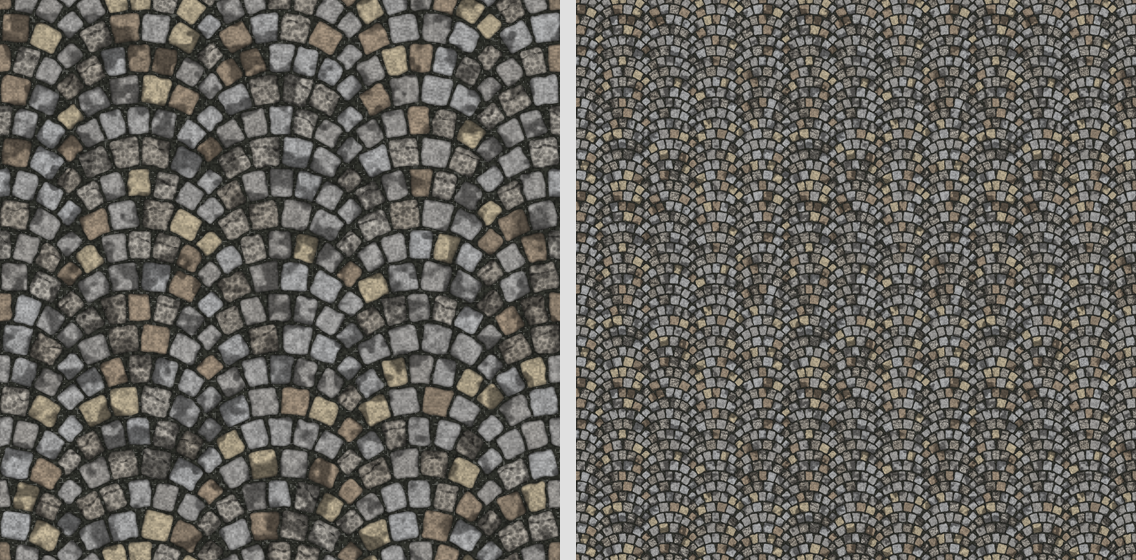
Left, the tile; right, the same tile 3 across and 3 down.
Write a WebGL 1 fragment shader that draws this texture.

```glsl
precision highp float;
// Weathered granite setts laid in four columns of stacked arcs.
// Each arc holds five or six rotated rounded boxes; the nearest box gives
// the joint, and wrapping noise adds grain, grime and chipped faces.
uniform vec2 u_resolution;

const float COLUMNS = 4.0;
const float ROWS = 18.0;
const float CREST_SHIFT = 0.13;    // height of the first crest, in rows
const float RADIUS = 0.177;        // arc radius
const float SWEEP = 1.5708;        // angle covered by one arc
const float GAP = 0.0029;          // half width of a joint
const float CORNER = 0.0075;

float hash(vec2 p) {
  return fract(sin(dot(p, vec2(127.1, 311.7))) * 43758.55);
}

// Value noise that wraps after a whole number of cells.
float noise(vec2 uv, vec2 cells) {
  vec2 p = uv * cells, i = floor(p), f = fract(p);
  f = f * f * (3.0 - 2.0 * f);
  vec2 a = mod(i, cells), b = mod(i + 1.0, cells);
  return mix(mix(hash(a), hash(vec2(b.x, a.y)), f.x),
             mix(hash(vec2(a.x, b.y)), hash(b), f.x), f.y);
}

// Wrapping cellular noise: distance to the nearest scattered point.
float cellular(vec2 uv, float cells) {
  vec2 p = uv * cells, i = floor(p);
  float nearest = 2.0;
  for (int y = -1; y <= 1; y++) {
    for (int x = -1; x <= 1; x++) {
      vec2 c = i + vec2(float(x), float(y)), w = mod(c, cells);
      vec2 point = c + vec2(hash(w), hash(w + 57.3));
      nearest = min(nearest, distance(p, point));
    }
  }
  return nearest;
}

float roundedBox(vec2 p, vec2 halfSize, float corner) {
  vec2 q = abs(p) - halfSize + corner;
  return length(max(q, 0.0)) + min(max(q.x, q.y), 0.0) - corner;
}

// Signed distance to the nearest stone, with its local position and seed.
float nearestStone(vec2 p, out vec2 local, out vec2 seed) {
  float first = 1.0, second = 1.0;
  local = vec2(0.0);
  seed = vec2(0.0);
  float baseColumn = floor(p.x * COLUMNS + 0.5);
  for (int c = 0; c <= 1; c++) {
    float column = baseColumn + float(c);
    float dx = p.x - column / COLUMNS;
    float s = clamp(dx / RADIUS, -0.85, 0.85);
    float drop = RADIUS * (1.0 - sqrt(1.0 - s * s));
    float baseRow = floor((p.y + drop) * ROWS - CREST_SHIFT + 0.5);
    for (int r = -1; r <= 1; r++) {
      float row = baseRow + float(r);
      float count = 6.0 - mod(row, 2.0);
      float stepAngle = SWEEP / count;
      float middle = floor((asin(s) + SWEEP * 0.5) / stepAngle + 0.5);
      middle = clamp(middle, 1.0, count - 2.0);
      for (int k = -1; k <= 1; k++) {
        float index = middle + float(k);
        vec2 id = vec2(mod(column, COLUMNS) * 7.0 + index, mod(row, ROWS) + 3.0);
        float vary = hash(id + 11.7) - 0.5, skew = hash(id + 29.1) - 0.5;
        float angle = index * stepAngle - SWEEP * 0.5 + vary * 0.035;
        vec2 normal = vec2(sin(angle), cos(angle));
        vec2 center = RADIUS * (normal - vec2(0.0, 1.0));
        center.y += (row + CREST_SHIFT) / ROWS;
        vec2 rel = vec2(dx, p.y) - center;
        float turn = angle + skew * 0.13;
        vec2 q = vec2(dot(rel, vec2(cos(turn), -sin(turn))),
                      dot(rel, vec2(sin(turn), cos(turn))));
        float halfWidth = index < 0.5 ? 0.0198 : RADIUS * stepAngle * 0.5 - GAP;
        vec2 halfSize = vec2(halfWidth + skew * 0.0015,
                             0.5 / ROWS * normal.y - GAP + vary * 0.0015);
        halfSize.x += q.y * vary * 0.16;
        float d = roundedBox(q, halfSize, CORNER);
        if (d < first) {
          second = first;
          first = d;
          local = q;
          seed = id;
        } else {
          second = min(second, d);
        }
      }
    }
  }
  return max(first, (first - second) * 0.5 + GAP * 0.8);
}

// Granite tint: mostly greys, with some tan and brown stones.
vec3 stoneTint(float kind, float shade) {
  vec3 tint = mix(vec3(0.54, 0.53, 0.515), vec3(0.60, 0.605, 0.61), shade);
  if (kind < 0.20) tint = mix(vec3(0.50, 0.45, 0.39), vec3(0.57, 0.51, 0.44), shade);
  if (kind < 0.09) tint = vec3(0.65, 0.605, 0.51);
  return tint;
}

void main() {
  vec2 uv = gl_FragCoord.xy / u_resolution;
  vec2 wobble = vec2(noise(uv, vec2(73.0)), noise(uv + 0.37, vec2(73.0))) - 0.5;
  vec2 local, seed;
  float d = nearestStone(uv + wobble * 0.0036, local, seed);
  float kind = hash(seed), shade = hash(seed + 43.9);
  float rough = step(0.76, kind);

  // Shared grain and stains
  float grain = noise(uv, vec2(310.0)) - 0.5;
  float mottle = noise(uv, vec2(118.0)) - 0.5;
  float stain = noise(uv, vec2(31.0)) * 0.65 + noise(uv, vec2(83.0)) * 0.35;
  float pits = cellular(uv, 120.0);

  // Stone face, with rounded dark rims and grime creeping from the edges
  vec3 stone = stoneTint(kind, shade) * (1.02 + grain * 0.32 + mottle * 0.24);
  float rim = smoothstep(-0.0065, 0.0005, d);
  stone *= 1.0 - 0.34 * rim * rim;
  float grime = smoothstep(0.57, 0.76, stain + smoothstep(-0.016, 0.0, d) * 0.10);
  stone *= 1.0 - 0.42 * grime;

  // Chipped stones: pitted, with a dark ledge and a worn light band
  float ledge = local.y - 0.009 + wobble.x * 0.012 + local.x * (shade - 0.5) * 0.6;
  float chip = 0.74 + 0.30 * smoothstep(0.15, 0.65, pits);
  chip -= 0.34 * smoothstep(0.004, 0.0, abs(ledge)) * smoothstep(0.2, 0.6, mottle + 0.6);
  chip += 0.10 * smoothstep(0.006, 0.0, abs(ledge + 0.008));
  stone *= mix(vec3(1.0), chip * vec3(0.98, 0.95, 0.90), rough);

  // Gritty joint filling
  float grit = smoothstep(0.66, 0.92, noise(uv, vec2(260.0)));
  vec3 joint = vec3(0.165, 0.17, 0.15) * (1.0 + grain * 0.7) + 0.15 * grit;
  joint *= 0.78 + 0.22 * smoothstep(0.0, 0.004, d);

  float edge = 0.9 / min(u_resolution.x, u_resolution.y);
  gl_FragColor = vec4(mix(stone, joint, smoothstep(-edge, edge, d)), 1.0);
}
```
